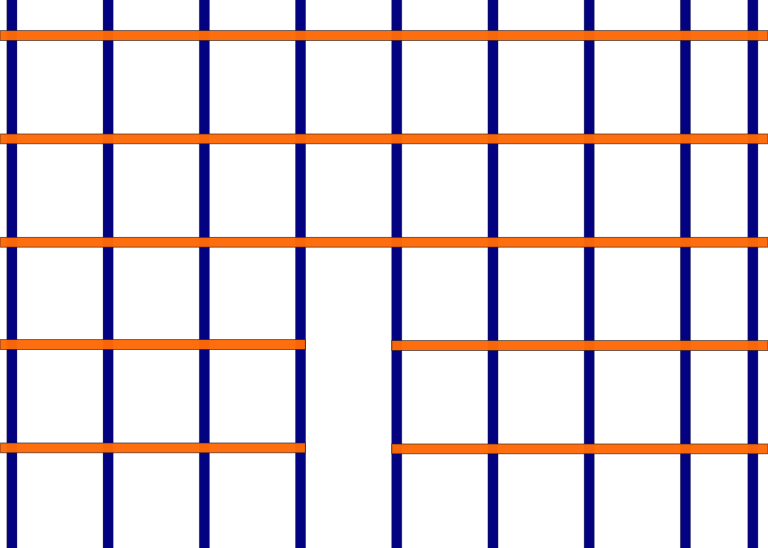
Give the GLSL for this pattern, as a Shadertoy shader.

```glsl
const vec3 PAPER = vec3(1.0);
const vec3 NAVY = vec3(0.01, 0.01, 0.505);
const vec3 ORANGE = vec3(1.0, 0.415, 0.025);
const vec3 INK = vec3(0.12, 0.11, 0.14);

// Lengths are fractions of the canvas width; depth runs down from the top.
const int POSTS = 9;
const float POST_START = 0.0155;
const float POST_STEP = 0.12528;
const float LAST_POST = 0.9803;
const float POST_HALF = 0.0066;

const int RAILS = 5;
const int FULL_RAILS = 3;
const float RAIL_START = 0.0463;
const float RAIL_STEP = 0.13455;
const float RAIL_HALF = 0.0064;
const float RAIL_OPACITY = 0.97;
const float GAP_LEFT = 0.3975;
const float GAP_RIGHT = 0.5102;
const float LEFT_LIFT = 0.0013;

const float STROKE_HALF = 0.0005;
const float POST_STROKE = 0.4;
const float RAIL_STROKE = 0.8;

float boxDistance(vec2 p, vec2 center, vec2 halfSize) {
    vec2 d = abs(p - center) - halfSize;
    return length(max(d, 0.0)) + min(max(d.x, d.y), 0.0);
}

float coverage(float d) {
    return clamp(0.5 - d * iResolution.x, 0.0, 1.0);
}

vec3 paintBar(vec3 base, float d, vec3 fill, float opacity, float stroke) {
    float outline = coverage(d - STROKE_HALF) - coverage(d + STROKE_HALF);
    base = mix(base, fill, coverage(d) * opacity);
    return mix(base, INK, outline * stroke);
}

float railDistance(vec2 p, float left, float right, float depth) {
    vec2 center = vec2(0.5 * (left + right), depth);
    return boxDistance(p, center, vec2(0.5 * (right - left), RAIL_HALF));
}

void mainImage(out vec4 fragColor, in vec2 fragCoord) {
    vec2 p = vec2(fragCoord.x, iResolution.y - fragCoord.y) / iResolution.x;
    vec3 color = PAPER;

    // Upright posts, with the last bay narrower
    for (int i = 0; i < POSTS; i++) {
        float x = min(POST_START + float(i) * POST_STEP, LAST_POST);
        color = paintBar(color, abs(p.x - x) - POST_HALF, NAVY, 1.0, POST_STROKE);
    }

    // Rails across the posts, the lower ones split around an opening
    for (int i = 0; i < RAILS; i++) {
        float depth = RAIL_START + float(i) * RAIL_STEP;
        float d = railDistance(p, 0.0, 1.0, depth);
        if (i >= FULL_RAILS) {
            d = min(railDistance(p, 0.0, GAP_LEFT, depth - LEFT_LIFT),
                    railDistance(p, GAP_RIGHT, 1.0, depth));
        }
        color = paintBar(color, d, ORANGE, RAIL_OPACITY, RAIL_STROKE);
    }

    fragColor = vec4(color, 1.0);
}
```
